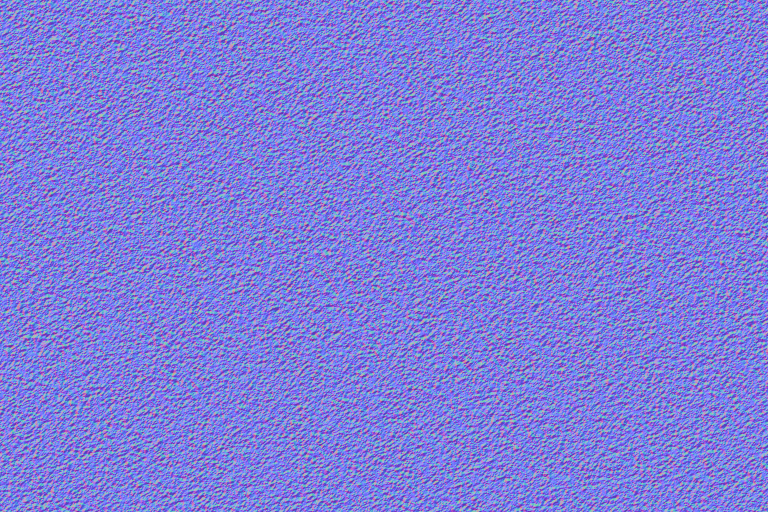
Reproduce this texture map procedurally as a Shadertoy shader.

```glsl
// Tangent-space normal map of a fine, rough plaster grain.
// Two layers of cellular bumps, stretched along a slanted axis, give an exact
// slope, which is turned into a unit normal and averaged over each pixel.

#define GRAIN   195.0   // bump cells per canvas height, across the grain
#define STRETCH 1.4     // length of a bump over its width
#define TILT    0.55    // grain direction above horizontal, in radians
#define RELIEF  1.2     // steepness of the bumps
#define FINE    2.0     // frequency ratio of the second layer
#define SKEW    0.25    // extra steepness of the faces turned right
#define TINT    0.67    // strength of the sideways tilt in red and green
#define SAMPLES 2       // samples per pixel side

vec3 hash3(vec2 cell) {
    vec3 h = fract(cell.xyx * vec3(0.1031, 0.1030, 0.0973));
    h += dot(h, h.yxz + 33.33);
    return fract((h.xxy + h.yxx) * h.zyx);
}

// Gradient of a sum of smooth bumps, one per cell, raised or sunk at random.
vec2 bumpGradient(vec2 p) {
    vec2 base = floor(p), gradient = vec2(0.0);
    for (int j = -1; j <= 1; j++)
    for (int i = -1; i <= 1; i++) {
        vec2 cell = base + vec2(i, j);
        vec3 rnd = hash3(cell + 900.0);
        vec2 offset = p - cell - rnd.xy;
        float falloff = max(1.0 - dot(offset, offset), 0.0);
        float height = 2.0 * rnd.z - 1.0;
        height *= abs(height);              // few tall bumps, many low ones
        gradient -= height * 6.0 * offset * falloff * falloff;
    }
    return gradient;
}

// Slope of the whole surface; p is in canvas heights.
vec2 surfaceSlope(vec2 p) {
    float c = cos(TILT), s = sin(TILT);
    mat2 toGrain = mat2(c, -s, s, c);
    vec2 squeeze = vec2(1.0 / STRETCH, 1.0);
    vec2 q = toGrain * p * squeeze * GRAIN;
    vec2 gradient = bumpGradient(q) + bumpGradient(q * FINE + 57.3);
    return RELIEF * (transpose(toGrain) * (gradient * squeeze));
}

// Unit normal with the green axis pointing down.
vec3 surfaceNormal(vec2 p) {
    vec2 slope = surfaceSlope(p) * vec2(-1.0, 1.0);
    slope.x += SKEW * (slope.x * slope.x - 0.42);
    return normalize(vec3(slope, 1.0));
}

void mainImage(out vec4 fragColor, in vec2 fragCoord) {
    // Average the normals over the pixel to smooth the edges.
    vec3 normal = vec3(0.0);
    for (int j = 0; j < SAMPLES; j++)
    for (int i = 0; i < SAMPLES; i++) {
        vec2 jitter = (vec2(i, j) + 0.5) / float(SAMPLES) - 0.5;
        normal += surfaceNormal((fragCoord + jitter) / iResolution.y);
    }
    normal /= float(SAMPLES * SAMPLES);

    normal.xy *= TINT;
    fragColor = vec4(0.5 + 0.5 * normal, 1.0);
}
```
